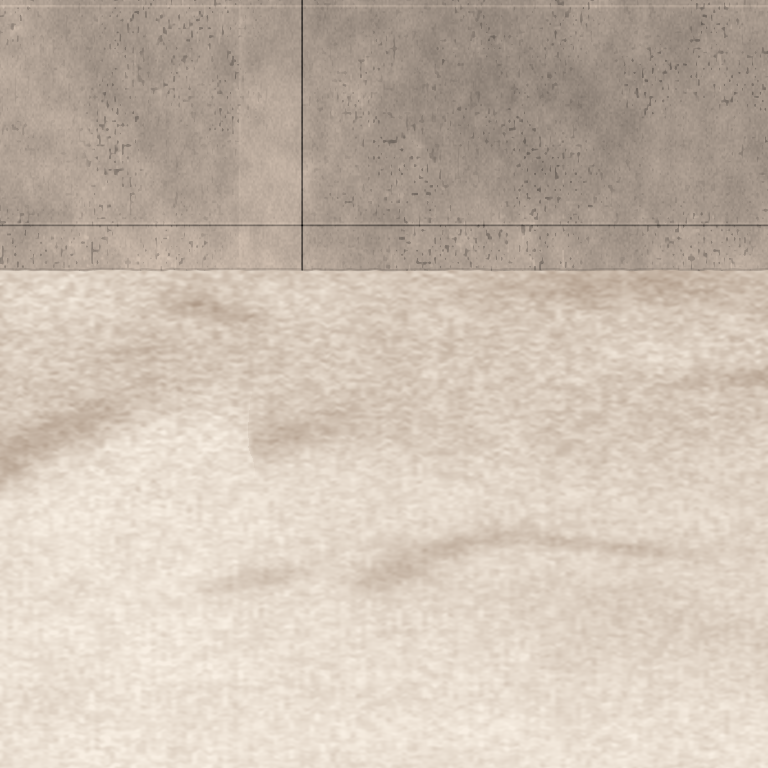
Give the GLSL for this texture, as a Shadertoy shader.

```glsl
float hash(vec2 cell) {
    vec3 q = fract(vec3(cell.xyx) * vec3(0.1031, 0.1030, 0.0973));
    q += dot(q, q.yzx + 33.33);
    return fract((q.x + q.y) * q.z);
}

float noise(vec2 p) {
    vec2 cell = floor(p), f = fract(p);
    f = f * f * (3.0 - 2.0 * f);
    return mix(mix(hash(cell), hash(cell + vec2(1, 0)), f.x),
               mix(hash(cell + vec2(0, 1)), hash(cell + vec2(1, 1)), f.x), f.y);
}

float fbm(vec2 p) {
    float sum = 0.0, gain = 0.5;
    for (int i = 0; i < 5; i++) {
        sum += gain * noise(p);
        p = mat2(1.6, 1.2, -1.2, 1.6) * p + 7.3;
        gain *= 0.5;
    }
    return sum;
}

// Soft sheared stain, brightest at its centre
float smudge(vec2 p, vec2 centre, vec2 radius, float slope) {
    vec2 q = p - centre;
    q.y -= slope * q.x;
    q /= radius;
    return exp(-dot(q, q));
}

float seam(float dist, float halfWidth, float pixel) {
    return 1.0 - smoothstep(halfWidth, halfWidth + pixel, abs(dist));
}

vec3 concrete(vec2 p, float pixel) {
    float cloud = fbm(p * vec2(8.0, 6.0) + 3.0) - 0.48;
    float mottle = fbm(p * vec2(48.0, 32.0)) - 0.48;
    float grain = noise(p * vec2(420.0, 300.0)) - 0.5;
    float strip = smoothstep(0.311, 0.314, p.x) * (1.0 - step(0.393, p.x));

    float shade = mix(0.69, 0.645, smoothstep(0.1, 0.85, p.x));
    shade += 0.16 * cloud + 0.13 * mottle + 0.055 * grain + 0.02 * strip;
    shade -= 0.045 * smudge(p, vec2(0.15, 0.89), vec2(0.12, 0.12), 0.0);
    shade -= 0.035 * smudge(p, vec2(0.74, 0.9), vec2(0.2, 0.1), -0.2);
    shade += 0.025 * (1.0 - smoothstep(0.65, 0.73, p.y));

    // Pores gather in the rougher patches
    float rough = smoothstep(0.4, 0.62, fbm(p * vec2(13.0, 9.0) + 19.0));
    float pores = smoothstep(0.73, 0.92, noise(p * vec2(300.0, 190.0) + 41.0));
    float flecks = smoothstep(0.8, 0.97, noise(p * vec2(210.0, 110.0) + 83.0));
    shade += (0.05 * flecks - 0.15 * pores) * mix(0.25, 1.0, rough) * (1.0 - 0.6 * strip);

    // Panel joints
    shade += 0.06 * seam(p.y - 0.992, 0.001, pixel);
    shade += 0.03 * seam(p.x - 0.312, 0.0006, pixel);
    shade += 0.04 * seam(p.y - 0.709, 0.0007, pixel);
    shade -= 0.24 * seam(p.y - 0.7065, 0.0005, pixel);
    shade -= 0.4 * seam(p.x - 0.3935, 0.0005, pixel);
    return shade * vec3(1.0, 0.915, 0.835) + vec3(0.0, 0.0, 0.004);
}

vec3 carpet(vec2 p) {
    vec2 drift = vec2(fbm(p * 9.0), fbm(p * 9.0 + 31.0)) - 0.48;
    vec2 q = p + drift * vec2(0.05, 0.025);

    // Shaded far half with a slanting lower border, pale near half
    float border = q.x < 0.326 ? 0.365 + 0.42 * q.x : 0.405 - 0.1 * (q.x - 0.326);
    border = mix(border, 0.41, smoothstep(0.25, 0.326, q.x) * 0.6);
    float dark = mix(0.07, 0.31, smoothstep(-0.05, 0.065, q.y - border));
    dark += 0.13 * smoothstep(0.1, 0.9, q.x) * smoothstep(0.02, 0.2, q.y)
          * (1.0 - smoothstep(0.3, 0.5, q.y));
    dark -= 0.12 * smudge(q, vec2(0.04, 0.62), vec2(0.18, 0.05), 0.0);
    dark -= 0.07 * smudge(q, vec2(0.4, 0.61), vec2(0.1, 0.03), 0.0);
    dark -= 0.1 * smudge(q, vec2(0.85, 0.54), vec2(0.17, 0.022), 0.08);

    // Trodden marks in the far half
    float marks = 0.3 * smudge(q, vec2(0.8, 0.635), vec2(0.2, 0.03), 0.02);
    marks += 0.33 * smudge(q, vec2(0.275, 0.597), vec2(0.055, 0.016), -0.25);
    marks += 0.16 * smudge(q, vec2(0.2, 0.548), vec2(0.06, 0.014), 0.2);
    marks += 0.3 * smudge(q, vec2(0.03, 0.412), vec2(0.17, 0.03), 0.4);
    marks += 0.26 * smudge(q, vec2(0.35, 0.432), vec2(0.12, 0.028), 0.2)
           * smoothstep(0.322, 0.332, p.x);
    marks += 0.28 * smudge(q, vec2(0.97, 0.508), vec2(0.08, 0.016), 0.05);

    // Long streak across the near half
    marks += 0.3 * smudge(q, vec2(0.33, 0.244), vec2(0.08, 0.014), 0.22);
    marks += 0.32 * smudge(q, vec2(0.52, 0.257), vec2(0.07, 0.025), 0.25);
    marks += 0.26 * smudge(q, vec2(0.59, 0.288), vec2(0.08, 0.014), 0.08);
    marks += 0.24 * smudge(q, vec2(0.78, 0.289), vec2(0.13, 0.011), -0.06);
    marks += 0.09 * smudge(q, vec2(0.86, 0.18), vec2(0.18, 0.045), -0.1);
    dark += marks * (0.65 + 0.7 * fbm(p * vec2(25.0, 40.0)));
    dark += 0.16 * (fbm(p * vec2(12.0, 22.0) + 5.0) - 0.48);

    // Wavy tufts, with upright ribs towards the front
    float wave = 0.004 * abs(fract(p.x * 34.0 + noise(p * 20.0)) - 0.5);
    vec2 weave = vec2(p.x, p.y + wave);
    float tuft = noise(weave * vec2(85.0, 190.0)) - 0.5;
    tuft += 0.7 * (noise(weave * vec2(150.0, 260.0) + 57.0) - 0.5);
    float rib = noise(p * vec2(150.0, 75.0) + 13.0) - 0.5;
    float front = 1.0 - smoothstep(0.3, 0.5, p.y);
    dark += tuft * mix(0.27, 0.17, front) + rib * mix(0.06, 0.13, front);

    return mix(vec3(0.945, 0.905, 0.855), vec3(0.62, 0.53, 0.455), clamp(dark, -0.08, 1.0));
}

void mainImage(out vec4 fragColor, in vec2 fragCoord) {
    vec2 p = fragCoord / iResolution.xy;
    float pixel = 1.0 / iResolution.y;
    float floorEdge = 0.648 + 0.002 * (noise(vec2(p.x * 90.0, 2.0)) - 0.5);
    float wall = smoothstep(-pixel, pixel, p.y - floorEdge);
    vec3 colour = mix(carpet(p), concrete(p, pixel), wall);
    colour *= 1.0 - 0.1 * seam(p.y - floorEdge - 0.001, 0.001, pixel);
    fragColor = vec4(clamp(colour, 0.0, 1.0), 1.0);
}
```
